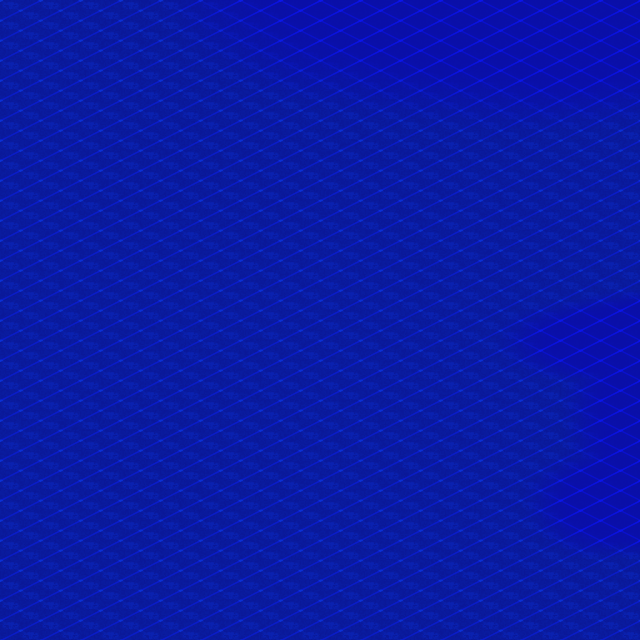
A WebGL 1 fragment shader for this pattern:

```glsl
precision highp float;

uniform vec2 u_resolution;

const vec2 REPEATS = vec2(16.0, 32.0);
const float GRAIN = 512.0;

float hash(vec2 p) {
  vec3 q = fract(vec3(p.xyx) * 0.1031);
  q += dot(q, q.yzx + 33.33);
  return fract((q.x + q.y) * q.z);
}

float valueNoise(vec2 p) {
  vec2 cell = floor(p);
  vec2 f = fract(p);
  f = f * f * (3.0 - 2.0 * f);
  float low = mix(hash(cell), hash(cell + vec2(1.0, 0.0)), f.x);
  float high = mix(hash(cell + vec2(0.0, 1.0)), hash(cell + vec2(1.0)), f.x);
  return mix(low, high, f.y);
}

// Signed distance to the nearest integer
float toNearest(float x) {
  return fract(x + 0.5) - 0.5;
}

float strokeMask(float dist, float halfWidth, float pixel) {
  float soft = pixel * 0.5;
  return 1.0 - smoothstep(halfWidth - soft, halfWidth + soft, abs(dist));
}

float softEllipse(vec2 p, vec2 center, vec2 radii) {
  return 1.0 - smoothstep(0.65, 1.08, length((p - center) / radii));
}

// Violet tint along the top right and the right edge
float violetTint(vec2 uv) {
  vec2 p = uv + 0.02 * (valueNoise(uv * 9.0) - 0.5);
  float tint = softEllipse(p, vec2(0.83, 1.05), vec2(0.58, 0.25));
  tint = max(tint, softEllipse(p, vec2(1.03, 0.47), vec2(0.25, 0.08)));
  tint = max(tint, softEllipse(p, vec2(1.06, 0.35), vec2(0.18, 0.2)));
  return max(tint, softEllipse(p, vec2(1.04, 0.22), vec2(0.22, 0.1)));
}

// Flat, mirrored patch of grain centred on each falling edge
float speckMask(vec2 diagonal) {
  float along = toNearest(diagonal.x + 0.5);
  float across = toNearest(diagonal.y);
  vec2 offset = 0.5 * vec2(across + along, across - along) / REPEATS;
  float body = 1.0 - smoothstep(0.75, 1.15, length(offset / vec2(0.014, 0.006)));
  vec2 mirrored = vec2(abs(offset.x), offset.y) * GRAIN + vec2(7.0, 23.0);
  return body * smoothstep(0.25, 0.7, valueNoise(mirrored));
}

void main() {
  vec2 uv = gl_FragCoord.xy / u_resolution;
  float pixel = 1.0 / min(u_resolution.x, u_resolution.y);

  // Diagonal coordinates: integers lie on rising and falling lines
  vec2 grid = (uv - vec2(0.001, -0.001)) * REPEATS;
  vec2 diagonal = vec2(grid.x - grid.y, grid.x + grid.y);
  float lineScale = 0.894 / REPEATS.y;
  float riseDist = toNearest(diagonal.x) * lineScale;
  float fallDist = toNearest(diagonal.y) * lineScale;

  float rising = strokeMask(riseDist, 0.0012, pixel);
  float falling = strokeMask(fallDist, 0.0011, pixel);
  float crossing = strokeMask(riseDist, 0.0016, pixel)
                 * strokeMask(fallDist, 0.002, pixel);
  float nearCrossing = 1.0 - smoothstep(0.1, 0.5, abs(toNearest(diagonal.y)));
  float specks = speckMask(diagonal);
  float tint = violetTint(uv);

  // Blue ground with fine grain and a slow drift in shade
  vec3 ground = mix(vec3(0.04, 0.10, 0.61), vec3(0.04, 0.06, 0.66), tint);
  float drift = valueNoise(uv * 4.0) - 0.5;
  float grain = valueNoise(uv * GRAIN - 0.5) - 0.5;
  ground += vec3(0.0, 0.02, 0.035) * grain * (1.0 - 0.8 * tint);
  ground += vec3(0.0, 0.006, 0.008) * drift * (1.0 - tint);

  vec3 faint = mix(vec3(0.04, 0.13, 0.69), vec3(0.04, 0.065, 0.80), tint);
  vec3 bright = mix(vec3(0.04, 0.11, 0.80), vec3(0.04, 0.07, 0.89), tint);
  vec3 spark = mix(vec3(0.04, 0.19, 0.84), vec3(0.04, 0.08, 0.93), tint);

  // Specks, then the diamond net, then its bright corners
  vec3 color = mix(ground, faint, specks * (1.0 - 0.95 * tint));
  color = mix(color, faint, falling * mix(0.65, 1.0, tint));
  color = mix(color, bright, rising * mix(0.8, 1.0, nearCrossing));
  color = mix(color, spark, crossing);
  gl_FragColor = vec4(color, 1.0);
}
```
